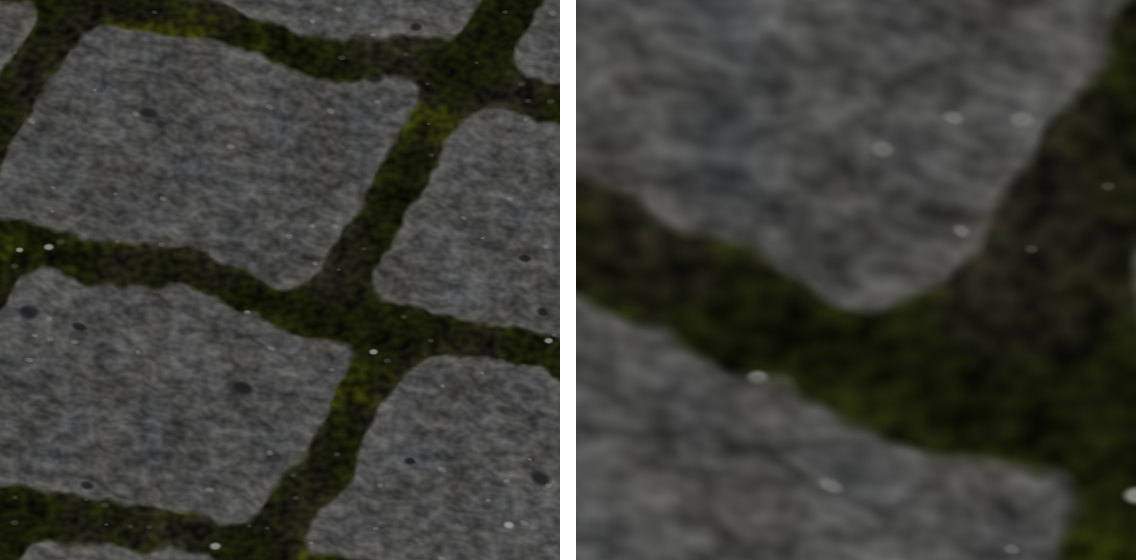
Left: the whole. Right: its middle third, enlarged.
A three.js fragment shader for this texture:

```glsl
// Worn grey granite setts in slanted rows, with dark mossy joints and pale grit.
varying vec2 vUv;

#define ROW_SLOPE 0.22              // fall of the rows to the right
#define SIDE_LEAN 0.60              // lean of the stone sides
#define PITCH vec2(0.784, 0.469)    // stone spacing across and down
#define JOINT vec2(0.046, 0.035)    // half width of the joints
#define CORNER 0.055                // corner rounding
#define EDGE_BLUR 0.007             // softness of the stone outline
#define GRAIN 0.125                 // contrast of the granite grain
#define STONE vec3(0.290, 0.290, 0.286)
#define SOIL vec3(0.135, 0.130, 0.095)
#define MOSS vec3(0.096, 0.108, 0.034)
#define BRIGHT_MOSS vec3(0.185, 0.210, 0.025)
#define GRIT vec3(0.62, 0.62, 0.60)

float hash(vec2 p) {
  return fract(sin(dot(p, vec2(127.1, 311.7))) * 43758.55);
}

float cornerSlope(vec2 cell, vec2 offset) {
  float angle = 6.2832 * hash(cell);
  return dot(vec2(cos(angle), sin(angle)), offset);
}

// Gradient noise, roughly -0.7 to 0.7
float noise(vec2 p) {
  vec2 i = floor(p), f = fract(p);
  vec2 w = f * f * f * (f * (f * 6.0 - 15.0) + 10.0);
  vec2 e = vec2(1.0, 0.0);
  float low = mix(cornerSlope(i, f), cornerSlope(i + e, f - e), w.x);
  float high = mix(cornerSlope(i + e.yx, f - e.yx), cornerSlope(i + 1.0, f - 1.0), w.x);
  return mix(low, high, w.y);
}

// Scattered soft flecks, one at most in each grid cell
float flecks(vec2 p, float grid, float share, float seed) {
  vec2 q = p * grid + seed;
  vec2 cell = floor(q);
  vec2 centre = 0.3 + 0.4 * vec2(hash(cell + 3.1), hash(cell + 7.7));
  vec2 d = (fract(q) - centre) * vec2(0.8, 1.25);
  float radius = mix(0.10, 0.22, hash(cell + 5.3));
  float shape = 1.0 - smoothstep(radius * 0.35, radius, length(d));
  return shape * step(1.0 - share, hash(cell + 1.9));
}

// Signed distance to the nearest stone; also gives its cell
float stoneDistance(vec2 p, out vec2 cell) {
  float down = 1.0 - p.y;
  vec2 q = vec2(p.x + SIDE_LEAN * down, down - ROW_SLOPE * p.x) / PITCH;
  q.y += 0.09;
  float row = floor(q.y);
  q.x -= 0.17 + 0.095 * row * (row + 1.0);
  cell = vec2(floor(q.x), row);
  vec2 size = PITCH * inversesqrt(1.0 + vec2(SIDE_LEAN * SIDE_LEAN, ROW_SLOPE * ROW_SLOPE));
  vec2 d = abs(fract(q) - 0.5) * size - (0.5 * size - JOINT - CORNER);
  return length(max(d, 0.0)) + min(max(d.x, d.y), 0.0) - CORNER;
}

vec3 stoneColour(vec2 p, vec2 cell, float dist) {
  vec2 s = vec2(p.x, p.y + 0.12 * p.x);
  s += 0.006 * vec2(noise(s * 22.0), noise(s * 22.0 + 40.0));
  float coarse = noise(s * vec2(8.0, 11.0) + 5.0);
  float streak = noise(s * vec2(30.0, 52.0));
  float fine = noise(s * vec2(72.0, 105.0) + 17.0);
  float tone = 0.5 * coarse + streak + 0.65 * fine;
  vec3 colour = STONE + GRAIN * tone + 0.02 * (hash(cell) - 0.5);

  // Cool and warm patches, with a paler worn rim
  colour += vec3(-0.010, -0.004, 0.018) * noise(s * 13.0 + 60.0);
  colour += vec3(0.022, 0.020, 0.012) * smoothstep(-0.035, -0.008, dist);

  // Dark pits and bright mineral flecks
  colour = mix(colour, vec3(0.10, 0.10, 0.11), 0.8 * flecks(s, 10.0, 0.13, 2.0));
  colour = mix(colour, GRIT, 0.35 * flecks(s, 26.0, 0.08, 31.0));
  return mix(colour, GRIT, 0.85 * flecks(s, 15.0, 0.022, 53.0));
}

vec3 jointColour(vec2 p, float dist) {
  float clump = noise(p * 27.0 + 9.0);
  float crumb = noise(p * vec2(60.0, 78.0) + 23.0);
  float patches = noise(p * 6.0 + 14.0) + 0.35 * clump;
  vec3 colour = mix(SOIL, MOSS, smoothstep(-0.30, 0.15, patches));
  float lush = smoothstep(0.22, 0.50, noise(p * vec2(4.5, 8.0) + 71.0) + 0.2 * clump);
  colour = mix(colour, BRIGHT_MOSS, 0.75 * lush);
  colour *= max(0.25, 1.0 + 0.75 * clump + 0.75 * crumb);

  // Deeper shade in mid joint, then small stones and pale grit
  colour *= 1.0 - 0.15 * smoothstep(0.005, 0.03, dist);
  colour = mix(colour, vec3(0.27, 0.26, 0.23), 0.7 * flecks(p, 24.0, 0.20, 11.0));
  return mix(colour, GRIT, 0.8 * flecks(p, 17.0, 0.07, 37.0));
}

void main() {
  // Bend the outlines broadly, then chip them finely
  vec2 bend = vec2(noise(vUv * 4.5 + 2.0), noise(vUv * 4.5 + 33.0));
  vec2 chip = vec2(noise(vUv * 17.0 + 8.0), noise(vUv * 17.0 + 48.0));
  vec2 cell;
  float dist = stoneDistance(vUv + 0.040 * bend + 0.012 * chip, cell);
  dist += 0.007 * noise(vUv * 42.0);

  float joint = smoothstep(-EDGE_BLUR, EDGE_BLUR, dist);
  vec3 colour = mix(stoneColour(vUv, cell, dist), jointColour(vUv, dist), joint);
  gl_FragColor = vec4(colour, 1.0);
}
```
